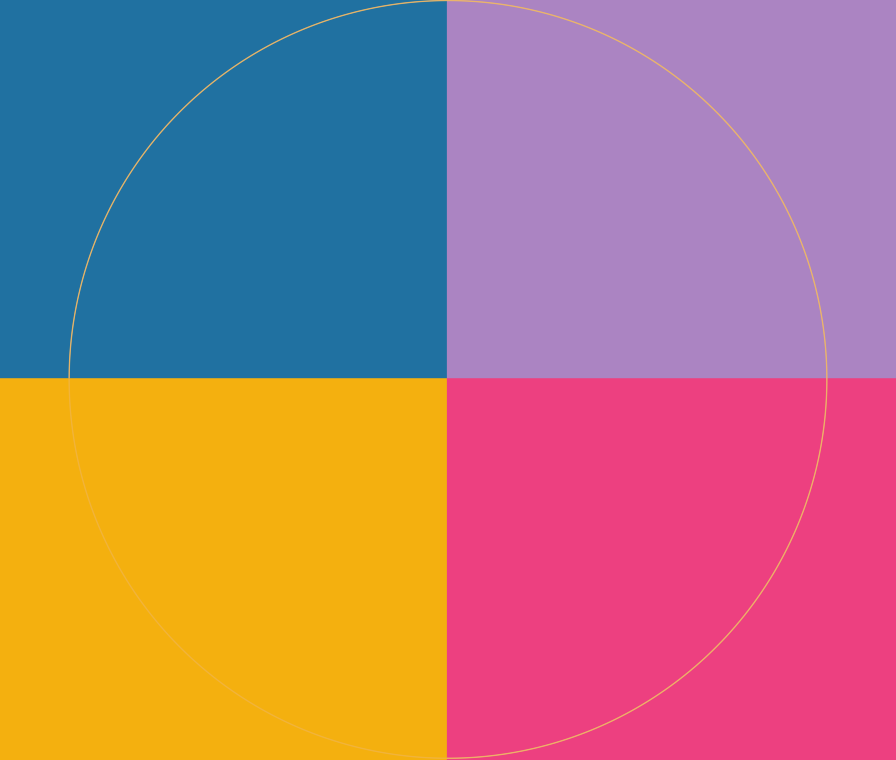
Give the GLSL for this background, as a Shadertoy shader.

```glsl
// Four flat colour quadrants crossed by one hairline gold circle.
// Smooth steps across the two seams mix the quadrants; the ring is
// the distance to a circle, measured in canvas heights.

// Coverage of a thin ring centred on the given radius
float ring(vec2 p, float radius, float halfWidth, float blur) {
    float d = abs(length(p) - radius) - halfWidth;
    return 1.0 - smoothstep(-blur, blur, d);
}

void mainImage(out vec4 fragColor, in vec2 fragCoord) {
    vec2 uv = fragCoord / iResolution.xy;
    float pixel = 1.0 / iResolution.y;

    vec3 blue   = vec3(0.125, 0.443, 0.631);
    vec3 purple = vec3(0.671, 0.518, 0.761);
    vec3 yellow = vec3(0.957, 0.690, 0.059);
    vec3 pink   = vec3(0.930, 0.251, 0.502);
    vec3 gold   = vec3(0.930, 0.715, 0.400);

    // Quadrants: x is right of the seam, y is above it
    vec2 soft = 0.6 / iResolution.xy;
    vec2 seam = vec2(0.4987, 0.5023);
    vec2 side = smoothstep(seam - soft, seam + soft, uv);
    vec3 color = mix(mix(yellow, pink, side.x), mix(blue, purple, side.x), side.y);

    // Hairline circle, touching the top and bottom edges
    vec2 p = (uv - vec2(0.5, 0.5008)) * vec2(iResolution.x / iResolution.y, 1.0);
    float line = ring(p, 0.4985, 0.0009, 0.6 * pixel);

    // The line fades into the yellow quadrant
    float onYellow = (1.0 - side.x) * (1.0 - side.y);
    color = mix(color, gold, line * mix(0.95, 0.5, onYellow));

    fragColor = vec4(color, 1.0);
}
```
